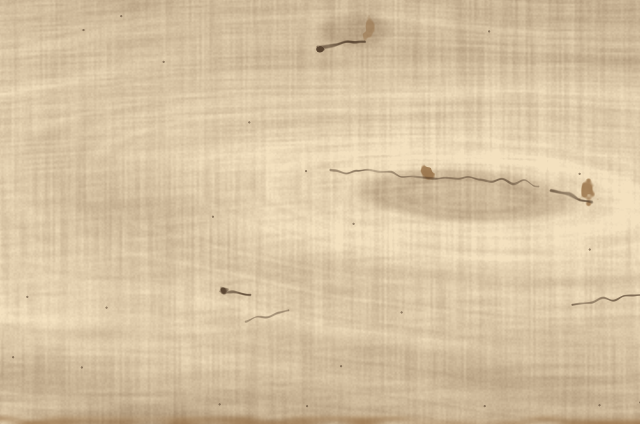
A WebGL 1 fragment shader for this texture:

```glsl
precision highp float;
// Pale sawn plank: long grain bending around an elongated dark heart.
// Noise stretched along an elliptical grain coordinate gives bands and rings;
// upright saw marks, fine fibres, small knots and hairline cracks lie on top.

uniform vec2 u_resolution;

const vec3 DARK_WOOD = vec3(0.55, 0.45, 0.34);
const vec3 PALE_WOOD = vec3(0.925, 0.85, 0.72);
const vec3 RUST = vec3(0.56, 0.40, 0.23);
const vec3 CRACK_COLOR = vec3(0.27, 0.19, 0.12);
const vec2 HEART_CENTER = vec2(1.10, 0.54);
const float HEART_SIZE = 0.066;     // half height of the dark heart
const float HEART_STRETCH = 4.2;    // length of rings against height
const float BASE_TONE = 0.865;
const float BAND_CONTRAST = 0.42;
const float RING_CONTRAST = 0.17;
const float SAW_CONTRAST = 0.21;
const float FIBRE_CONTRAST = 0.13;
const float GRIT_CONTRAST = 0.10;

float hash(vec2 p) {
  vec3 q = fract(vec3(p.xyx) * 0.1031);
  q += dot(q, q.yzx + 33.33);
  return fract((q.x + q.y) * q.z);
}

float noise(vec2 p) {
  vec2 i = floor(p), f = fract(p);
  f = f * f * (3.0 - 2.0 * f);
  float low = mix(hash(i), hash(i + vec2(1.0, 0.0)), f.x);
  float high = mix(hash(i + vec2(0.0, 1.0)), hash(i + 1.0), f.x);
  return mix(low, high, f.y);
}

float fbm(vec2 p) {
  float sum = 0.0, gain = 0.5;
  for (int i = 0; i < 4; i++) {
    sum += gain * noise(p);
    p = p * vec2(1.6, 2.1) + 17.3;
    gain *= 0.55;
  }
  return sum;
}

// Soft ellipse: 1 in the middle, fading to 0 at its rim
float patchMask(vec2 p, vec2 center, vec2 radius, float core) {
  return 1.0 - smoothstep(core, 1.0, length((p - center) / radius));
}

// Ragged knot
float knot(vec2 p, vec2 center, vec2 radius) {
  float d = length((p - center) / radius) + 1.1 * (noise(p * 85.0) - 0.5);
  return 1.0 - smoothstep(0.55, 1.0, d);
}

// Wandering hairline from a to b
float crack(vec2 p, vec2 a, vec2 b, float width) {
  vec2 span = b - a;
  float h = clamp(dot(p - a, span) / dot(span, span), 0.0, 1.0);
  float wander = 0.014 * (noise(vec2(p.x * 38.0, a.y * 50.0)) - 0.5);
  float d = length(p - a - span * h - vec2(0.0, wander));
  float w = width * (0.3 + noise(p * 55.0));
  return (1.0 - smoothstep(0.3 * w, w + 1.0 / u_resolution.y, d)) * (0.45 + 0.55 * noise(p * 40.0));
}

// Sparse dark pinholes, one chance per cell
float pinholes(vec2 p) {
  vec2 cell = floor(p * 9.0);
  vec2 spot = 0.2 + 0.6 * vec2(hash(cell + 3.1), hash(cell + 8.7));
  float d = length(fract(p * 9.0) - spot);
  return step(0.86, hash(cell + 41.0)) * (1.0 - smoothstep(0.012, 0.035, d));
}

void main() {
  vec2 p = gl_FragCoord.xy / u_resolution.y;

  // Grain coordinate: elliptical near the heart, almost level far away
  vec2 q = p - HEART_CENTER;
  q.y += 0.05 * q.x;
  float away = smoothstep(0.08, 0.3, abs(q.y));
  q.y += (0.012 + 0.075 * away) * (noise(p * vec2(2.3, 2.8) + 5.0) - 0.5);
  q.y -= 0.06 * away * q.x * step(0.0, q.y);
  float grain = length(vec2(q.x / HEART_STRETCH, q.y));

  // Broad bands, growth rings and the dark heart
  float tone = BASE_TONE;
  tone += BAND_CONTRAST * (fbm(vec2(p.x * 0.9 + p.y * 1.5, grain * 15.0)) - 0.46);
  float ringZone = smoothstep(0.05, 0.08, grain) * (1.0 - smoothstep(0.11, 0.17, grain));
  float rings = noise(vec2(p.x * 2.0 + p.y * 2.0, grain * 135.0)) - 0.5;
  tone += RING_CONTRAST * (0.6 + 0.7 * ringZone) * rings + 0.05 * ringZone;
  tone -= 0.30 * (1.0 - smoothstep(HEART_SIZE * 0.75, HEART_SIZE * 1.1, grain));
  tone -= 0.17 * patchMask(p, vec2(0.45, 0.53), vec2(0.42, 0.12), 0.1);

  // Weathered upper and lower edges
  float cloud = 0.5 + noise(p * vec2(3.0, 7.0));
  tone -= 0.19 * cloud * smoothstep(0.74, 1.0, p.y);
  tone -= 0.30 * cloud * (1.0 - smoothstep(0.0, 0.28, p.y));
  tone -= 0.12 * smoothstep(0.9, 1.5, p.x) * smoothstep(0.72, 0.95, p.y);

  // Saw marks, fibres and grit
  float saw = 0.65 * noise(vec2(p.x * 165.0, p.y * 7.0)) + 0.35 * noise(vec2(p.x * 60.0, p.y * 3.0));
  tone += SAW_CONTRAST * (0.6 + 0.8 * noise(p * 4.0)) * (saw - 0.5);
  tone += FIBRE_CONTRAST * (noise(vec2(p.x * 9.0, (p.y + 0.3 * grain) * 150.0)) - 0.5);
  tone += GRIT_CONTRAST * (noise(p * 240.0) - 0.5);
  tone -= 0.20 * patchMask(p, vec2(0.84, 0.93), vec2(0.10, 0.05), 0.6);
  vec3 color = mix(DARK_WOOD, PALE_WOOD, clamp(tone, -0.25, 1.08));

  // Rusty knots and the stained bottom rim
  float rust = knot(p, vec2(1.005, 0.593), vec2(0.020, 0.016));
  rust = max(rust, knot(p, vec2(1.388, 0.548), vec2(0.020, 0.028)));
  rust = max(rust, 0.6 * knot(p, vec2(0.87, 0.93), vec2(0.013, 0.026)));
  float rim = (1.0 - smoothstep(0.004, 0.028, p.y)) * noise(p * vec2(14.0, 60.0));
  color = mix(color, RUST, max(0.75 * rust, 0.7 * rim));

  // Cracks and dark pits
  float split = 0.7 * crack(p, vec2(0.78, 0.60), vec2(1.27, 0.567), 0.0022);
  split = max(split, crack(p, vec2(1.30, 0.548), vec2(1.395, 0.525), 0.005));
  split = max(split, crack(p, vec2(0.75, 0.885), vec2(0.86, 0.902), 0.004));
  split = max(split, crack(p, vec2(0.52, 0.318), vec2(0.59, 0.306), 0.003));
  split = max(split, 0.7 * crack(p, vec2(0.58, 0.242), vec2(0.68, 0.262), 0.002));
  split = max(split, 0.8 * crack(p, vec2(1.35, 0.283), vec2(1.51, 0.302), 0.002));
  split = max(split, knot(p, vec2(0.525, 0.317), vec2(0.014, 0.010)));
  split = max(split, knot(p, vec2(0.757, 0.885), vec2(0.014, 0.010)));
  split = max(split, 0.6 * pinholes(p));
  gl_FragColor = vec4(mix(color, CRACK_COLOR, 0.85 * split), 1.0);
}
```
